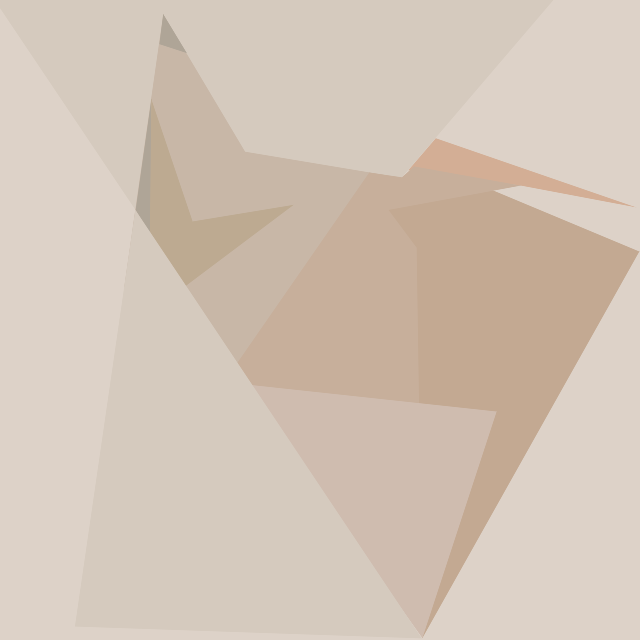
A WebGL 2 fragment shader for this background:

```glsl
#version 300 es
precision highp float;
// Flat paper-cut composition: muted sand, sage and clay facets on a pale ground.
// Each facet is a polygon distance function, painted back to front; facets
// overlap beneath their neighbours so that smoothed seams stay closed.

uniform vec2 u_resolution;
out vec4 fragColor;

// Palette
const vec3 GROUND = vec3(0.867, 0.824, 0.784);
const vec3 SAGE   = vec3(0.835, 0.792, 0.745);
const vec3 SAND   = vec3(0.784, 0.718, 0.655);
const vec3 SLATE  = vec3(0.686, 0.647, 0.594);
const vec3 OLIVE  = vec3(0.741, 0.667, 0.569);
const vec3 APRICOT = vec3(0.827, 0.682, 0.584);
const vec3 CLAY   = vec3(0.780, 0.686, 0.608);
const vec3 BROWN  = vec3(0.765, 0.663, 0.573);
const vec3 ROSE   = vec3(0.812, 0.737, 0.686);

// Width of the smoothed edge, in pixels
const float EDGE_WIDTH = 1.0;
const int CORNERS = 8;

// Signed distance to a polygon; repeated corners are harmless
float polygon(vec2 p, vec2 v[CORNERS]) {
    float nearest = 1e9;
    float side = 1.0;
    for (int i = 0, j = CORNERS - 1; i < CORNERS; j = i, i++) {
        vec2 edge = v[j] - v[i];
        vec2 w = p - v[i];
        float t = clamp(dot(w, edge) / max(dot(edge, edge), 1e-9), 0.0, 1.0);
        vec2 offset = w - edge * t;
        nearest = min(nearest, dot(offset, offset));
        bvec3 crossing = bvec3(p.y >= v[i].y, p.y < v[j].y,
                               edge.x * w.y > edge.y * w.x);
        if (all(crossing) || all(not(crossing))) side = -side;
    }
    return side * sqrt(nearest);
}

float pentagon(vec2 p, vec2 a, vec2 b, vec2 c, vec2 d, vec2 e) {
    return polygon(p, vec2[CORNERS](a, b, c, d, e, e, e, e));
}

float quad(vec2 p, vec2 a, vec2 b, vec2 c, vec2 d) {
    return pentagon(p, a, b, c, d, d);
}

float triangle(vec2 p, vec2 a, vec2 b, vec2 c) {
    return pentagon(p, a, b, c, c, c);
}

// Lays a facet over the colours below it
void paint(inout vec3 color, vec3 tint, float dist) {
    float halfEdge = 0.5 * EDGE_WIDTH / min(u_resolution.x, u_resolution.y);
    color = mix(color, tint, 1.0 - smoothstep(-halfEdge, halfEdge, dist));
}

void main() {
    vec2 p = gl_FragCoord.xy / u_resolution;
    vec3 color = GROUND;

    // Upper sage wedge
    paint(color, SAGE, quad(p, vec2(-0.022, 1.020), vec2(0.887, 1.026),
                            vec2(0.628, 0.723), vec2(0.260, 0.600)));

    // Sand peak with slate and olive facets
    paint(color, SAND, pentagon(p, vec2(0.255, 0.978), vec2(0.383, 0.763),
                                vec2(0.599, 0.727), vec2(0.378, 0.375),
                                vec2(0.194, 0.551)));
    paint(color, SLATE, triangle(p, vec2(0.255, 0.978), vec2(0.292, 0.917),
                                 vec2(0.249, 0.931)));
    paint(color, SLATE, triangle(p, vec2(0.2365, 0.845), vec2(0.212, 0.672),
                                 vec2(0.237, 0.629)));
    paint(color, OLIVE, pentagon(p, vec2(0.2365, 0.845), vec2(0.301, 0.654),
                                 vec2(0.459, 0.680), vec2(0.290, 0.553),
                                 vec2(0.234, 0.622)));

    // Apricot blade and brown slab on the right
    paint(color, APRICOT, quad(p, vec2(0.681, 0.784), vec2(0.994, 0.676),
                               vec2(0.814, 0.710), vec2(0.638, 0.734)));
    paint(color, BROWN, pentagon(p, vec2(0.762, 0.706), vec2(0.999, 0.607),
                                 vec2(0.660, 0.003), vec2(0.573, 0.401),
                                 vec2(0.592, 0.674)));

    // Clay centre with its pointed arm
    paint(color, CLAY, polygon(p, vec2[CORNERS](
        vec2(0.577, 0.7305), vec2(0.628, 0.723), vec2(0.647, 0.740),
        vec2(0.814, 0.710), vec2(0.607, 0.672), vec2(0.651, 0.613),
        vec2(0.655, 0.349), vec2(0.3125, 0.349))));

    // Rose triangle, then the lower sage triangle over the left seams
    paint(color, ROSE, triangle(p, vec2(0.378, 0.400), vec2(0.776, 0.357),
                                vec2(0.660, 0.003)));
    paint(color, SAGE, triangle(p, vec2(0.2115, 0.672), vec2(0.659, 0.0025),
                                vec2(0.117, 0.021)));

    fragColor = vec4(color, 1.0);
}
```
